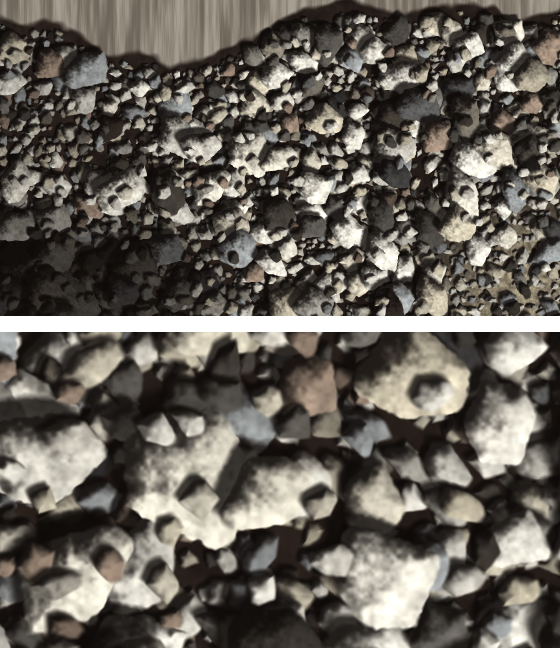
Top: the whole. Bottom: its middle third, enlarged.
A WebGL 1 fragment shader for this texture:

```glsl
precision highp float;
// Pale broken stones in low side light, heaped against a weathered board.
uniform vec2 u_resolution;

const vec3 SOIL = vec3(0.10, 0.08, 0.068);
const vec3 SAND = vec3(0.58, 0.54, 0.45);
const vec3 CREAM = vec3(0.95, 0.935, 0.88);
const vec3 TAN = vec3(0.83, 0.79, 0.69);
const vec3 SLATE = vec3(0.64, 0.66, 0.66);
const vec3 BROWN = vec3(0.62, 0.54, 0.47);
const vec3 WOOD_DARK = vec3(0.40, 0.37, 0.33);
const vec3 WOOD_LIGHT = vec3(0.64, 0.61, 0.56);
const vec3 AMBIENT = vec3(0.052, 0.038, 0.032);
const vec3 LIGHT = vec3(0.48, -0.58, 0.66);
const float SHADOW_REACH = 0.45;   // in stone radii
const float SHADOW_DEPTH = 0.80;
const float EDGE_BLUR = 0.0024;
const float CORNER = 13.0;         // higher is more angular
const float STEEPNESS = 0.9;
const float ROUGHNESS = 0.5;

float hash(vec2 p) {
  vec3 q = fract(vec3(p.xyx) * 0.1031);
  q += dot(q, q.yzx + 33.33);
  return fract((q.x + q.y) * q.z);
}

float noise(vec2 p) {
  vec2 i = floor(p), f = fract(p);
  f = f * f * (3.0 - 2.0 * f);
  return mix(mix(hash(i), hash(i + vec2(1, 0)), f.x),
             mix(hash(i + vec2(0, 1)), hash(i + vec2(1, 1)), f.x), f.y);
}

float fbm(vec2 p) {
  return 0.55 * noise(p) + 0.3 * noise(p * 2.1 + 7.0) + 0.15 * noise(p * 4.3 + 3.0);
}

// Lower edge of the lit board
float boardEdge(float x) {
  float left = 0.13 * (1.0 - smoothstep(0.12, 0.36, x));
  float right = 0.17 * smoothstep(0.62, 1.05, x) - 0.02 * smoothstep(1.2, 1.45, x);
  return 0.81 + left + right + 0.06 * (noise(vec2(x * 11.0, 4.0)) - 0.5);
}

float sandAmount(vec2 p) {
  return 1.0 - smoothstep(0.10, 0.38, length((p - vec2(1.74, 0.08)) * vec2(0.75, 1.0)));
}

// Light falling on the heap, lost in the lower left
float daylight(vec2 p) {
  float gloom = (1.0 - smoothstep(0.4, 0.85, p.x)) * (1.0 - smoothstep(0.18, 0.38, p.y));
  return mix(0.75, 1.0, smoothstep(0.0, 0.7, p.x)) * (1.0 - 0.75 * gloom);
}

// Rounded polygon: x is 1 on the rim, yz is the outward slope
vec3 chip(vec2 q, float seed) {
  float turn = 6.283 * hash(vec2(seed, 1.7));
  vec2 axis = vec2(cos(turn), sin(turn));
  q -= axis * dot(q, axis) * 0.4 * hash(vec2(seed, 5.1));
  float total = 0.0;
  vec2 slope = vec2(0.0);
  for (int i = 0; i < 7; i++) {
    float k = float(i);
    float a = turn + 0.898 * (k + 0.8 * hash(vec2(seed, k + 11.0)));
    vec2 dir = vec2(cos(a), sin(a));
    float w = exp(CORNER * dot(q, dir) / (0.7 + 0.45 * hash(vec2(seed, k + 31.0))));
    total += w;
    slope += w * dir;
  }
  return vec3(log(total) / CORNER, slope / total);
}

// Lay the shadow of one stone, then paint the stone
void addStone(inout vec3 col, vec2 p, vec2 centre, float r, float seed, float gain, vec2 bump) {
  vec2 q = (p - centre) / r + 0.12 * bump;
  if (dot(q, q) > 5.0) return;
  float blur = EDGE_BLUR / r;
  float shade = chip(q + normalize(LIGHT.xy) * SHADOW_REACH, seed).x;
  col *= 1.0 - SHADOW_DEPTH * (1.0 - smoothstep(0.92 - blur, 1.06 + blur, shade));
  vec3 s = chip(q, seed);
  float cover = 1.0 - smoothstep(1.0 - blur, 1.0 + blur, s.x);
  vec3 n = normalize(vec3(s.yz * STEEPNESS * pow(max(s.x, 0.001), 1.6) + bump * ROUGHNESS, 0.75));
  float lit = smoothstep(0.0, 0.82, dot(n, normalize(LIGHT)));
  float kind = hash(vec2(seed, 71.0));
  vec3 tint = mix(TAN, CREAM, smoothstep(0.05, 0.55, kind));
  tint = mix(tint, SLATE, step(0.82, kind));
  tint = mix(tint, BROWN, step(0.94, kind));
  tint *= 1.0 + 0.3 * (bump.x + bump.y);
  col = mix(col, tint * gain * (0.09 + 0.93 * lit), cover);
}

// One size of stone; those nearer the light are painted last
void addLayer(inout vec3 col, vec2 p, float cell, float chance, float gain, float avoidSand, vec2 bump) {
  vec2 home = floor(p / cell);
  for (int j = 0; j < 3; j++) {
    for (int i = 0; i < 3; i++) {
      vec2 id = home + vec2(float(i) - 1.0, 1.0 - float(j));
      float seed = 97.0 * hash(id + cell * 913.0);
      vec2 jitter = vec2(hash(vec2(seed, 2.3)), hash(vec2(seed, 8.9)));
      vec2 centre = (id + 0.2 + 0.6 * jitter) * cell;
      float r = cell * mix(0.34, 0.58, hash(vec2(seed, 4.4)));
      float odds = chance * (1.0 - avoidSand * sandAmount(centre));
      if (hash(vec2(seed, 6.6)) > odds || centre.y > boardEdge(centre.x) - 0.02 - 0.5 * r) continue;
      float exposure = mix(0.25, 1.0, smoothstep(0.0, 0.42, hash(vec2(seed, 9.2))));
      addStone(col, p, centre, r, seed, gain * exposure * daylight(centre), bump);
    }
  }
}

void main() {
  vec2 p = gl_FragCoord.xy / u_resolution.y;
  vec2 bump = vec2(fbm(p * 60.0), fbm(p * 60.0 + 40.0)) - 0.5;
  bump += 0.35 * (vec2(noise(p * 170.0), noise(p * 170.0 + 90.0)) - 0.5);
  // Soil, sand and the board with its upright grain
  vec3 col = SOIL * (0.5 + fbm(p * 40.0));
  col = mix(col, SAND * (0.5 + fbm(p * 80.0)), 0.9 * sandAmount(p));
  float grain = 0.6 * fbm(p * vec2(75.0, 5.0)) + 0.4 * fbm(p * vec2(24.0, 2.5) + 5.0);
  vec3 board = mix(WOOD_DARK, WOOD_LIGHT, smoothstep(0.25, 0.75, grain));
  float edge = boardEdge(p.x) + 0.02 * (noise(p * 30.0) - 0.5);
  col = mix(col, board, smoothstep(-0.008, 0.014, p.y - edge));
  // Stones from grit up to lumps, with loose chips on top
  addLayer(col, p, 0.021, 0.6, 0.75, 0.3, bump);
  addLayer(col, p, 0.042, 0.7, 0.85, 0.6, bump);
  addLayer(col, p, 0.078, 0.58, 1.0, 0.85, bump);
  addStone(col, p, vec2(0.14, 0.03), 0.17, 5.0, 0.2, bump);
  addLayer(col, p, 0.118, 0.5, 1.02, 0.9, bump);
  addLayer(col, p, 0.034, 0.2, 0.9, 0.6, bump);
  gl_FragColor = vec4(clamp(AMBIENT + col * (1.0 - AMBIENT), 0.0, 1.0), 1.0);
}
```
